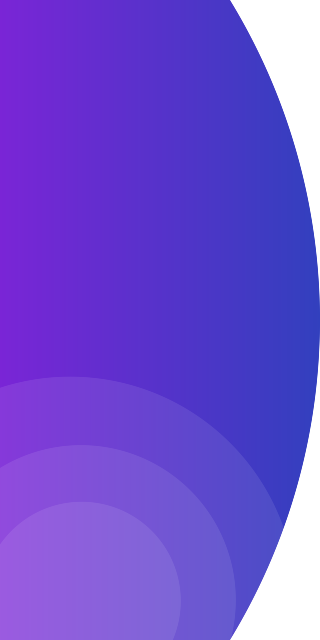
Write a Shadertoy shader that draws this background.

```glsl
const vec3 VIOLET = vec3(0.478, 0.145, 0.840);
const vec3 INDIGO = vec3(0.196, 0.250, 0.745);
const vec3 WHITE = vec3(1.0);
const float VEIL = 0.09;

// Coverage of a disc, softened over one pixel
float disc(vec2 p, vec2 center, float radius, float pixel) {
    float d = length(p - center) - radius;
    return 1.0 - smoothstep(-0.5 * pixel, 0.5 * pixel, d);
}

// Lighten a colour inside a translucent white disc
vec3 addVeil(vec3 color, vec2 p, vec2 center, float radius, float pixel) {
    return mix(color, WHITE, VEIL * disc(p, center, radius, pixel));
}

void mainImage(out vec4 fragColor, in vec2 fragCoord) {
    // Canvas spans 1 wide by 2 high
    vec2 p = fragCoord / iResolution.xy * vec2(1.0, 2.0);
    float pixel = 2.0 / iResolution.y;

    // Horizontal gradient
    vec3 color = mix(VIOLET, INDIGO, p.x);

    // Overlapping translucent discs at the lower left
    color = addVeil(color, p, vec2(0.219, 0.115), 0.708, pixel);
    color = addVeil(color, p, vec2(0.253, 0.125), 0.484, pixel);
    color = addVeil(color, p, vec2(0.255, 0.122), 0.310, pixel);

    // Large disc bounding the panel on the right
    float panelRadius = 1.9185;
    float panel = disc(p, vec2(1.0 - panelRadius, 1.0), panelRadius, pixel);
    fragColor = vec4(mix(WHITE, color, panel), 1.0);
}
```
